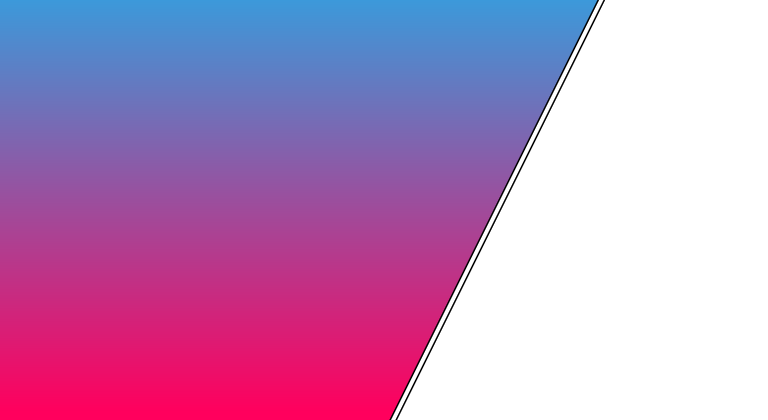
A WebGL 2 fragment shader for this background:

```glsl
#version 300 es
precision highp float;
// Blue to pink vertical gradient cut by a slanted double black line, with white beyond.

uniform vec2 u_resolution;
out vec4 outColor;

const vec3 SKY_BLUE = vec3(0.235, 0.600, 0.855);
const vec3 HOT_PINK = vec3(1.0, 0.0, 0.365);
const vec3 PAPER = vec3(1.0);
const vec3 INK = vec3(0.0);

const float GRADIENT_END = 0.98;   // depth from the top where pink is reached
const float EDGE_BOTTOM = 0.508;   // edge position, as a share of the width
const float EDGE_TOP = 0.779;
const float LINE_GAP = 0.0079;     // horizontal step between the lines
const float LINE_WIDTH = 0.0036;   // as a share of the height

// Antialiased coverage of a stroke centred on distance zero.
float stroke(float dist, float width, float pixel) {
    return clamp((0.5 * width - abs(dist)) / pixel + 0.5, 0.0, 1.0);
}

void main() {
    vec2 uv = gl_FragCoord.xy / u_resolution;
    float aspect = u_resolution.x / u_resolution.y;
    float pixel = 1.0 / u_resolution.y;

    // Signed distance to the slanted edge, in canvas heights
    float slope = (EDGE_TOP - EDGE_BOTTOM) * aspect;
    float toNormal = inversesqrt(1.0 + slope * slope);
    float edge = (uv.x - mix(EDGE_BOTTOM, EDGE_TOP, uv.y)) * aspect * toNormal;
    float gap = LINE_GAP * aspect * toNormal;

    // Gradient panel on white
    float depth = clamp((1.0 - uv.y) / GRADIENT_END, 0.0, 1.0);
    vec3 panel = mix(SKY_BLUE, HOT_PINK, depth);
    vec3 color = mix(panel, PAPER, clamp(edge / pixel + 0.5, 0.0, 1.0));

    // Twin border lines
    for (int i = 0; i < 2; i++) {
        float line = stroke(edge - float(i) * gap, LINE_WIDTH, pixel);
        color = mix(color, INK, line);
    }

    outColor = vec4(color, 1.0);
}
```
